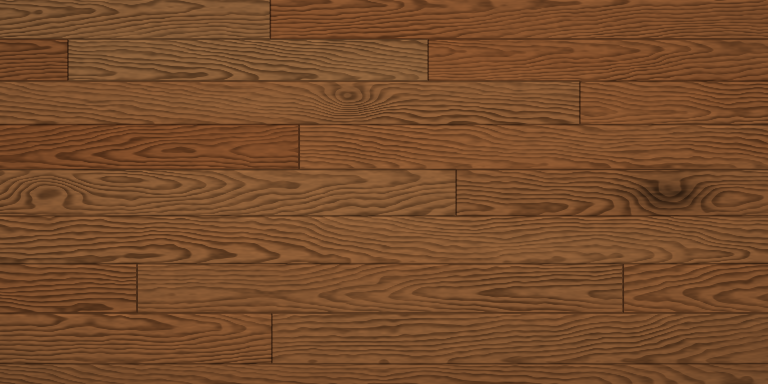
This texture is drawn by a Shadertoy shader. Its source:

```glsl
const vec3 COOL_WOOD = vec3(0.540, 0.374, 0.228);
const vec3 WARM_WOOD = vec3(0.515, 0.307, 0.165);
const vec3 LATE_WOOD = vec3(0.66, 0.63, 0.59);   // tint of the dark rings
const vec3 SEAM_TINT = vec3(0.52, 0.48, 0.44);
const float FIRST_SEAM = 0.1016;   // top seam, measured from the top edge
const float ROW_HEIGHT = 0.1075;   // height of a row at the top seam
const float ROW_GROWTH = 0.0019;   // rows widen towards the bottom
const float SEAM_WIDTH = 0.0013;
const float ARCH_RINGS = 10.0;     // rings across a plank
const float RINGS_ALONG = 6.0;     // rings per unit of length
const float PORE_DEPTH = 0.24;

// Per row: first joint, plank length, warmth of odd and even planks
const vec4 ROWS[9] = vec4[9](
    vec4(0.704, 2.20, 0.10, 0.85), vec4(0.177, 0.938, 0.85, 0.05),
    vec4(1.510, 2.20, 0.45, 0.75), vec4(0.779, 2.20, 1.00, 0.65),
    vec4(1.188, 2.20, 0.35, 0.50), vec4(-0.10, 2.30, 0.40, 0.40),
    vec4(0.357, 1.266, 0.65, 0.50), vec4(0.708, 2.20, 0.55, 0.45),
    vec4(-0.10, 2.30, 0.50, 0.50));

// Knots: position along, position in rows, radius, darkness
const vec4 KNOTS[3] = vec4[3](
    vec4(1.74, 3.55, 0.10, 0.38), vec4(0.12, 3.42, 0.09, 0.05),
    vec4(0.91, 1.45, 0.07, 0.10));

float hash(vec2 p) {
    vec3 q = fract(vec3(p.xyx) * 0.1031);
    q += dot(q, q.yzx + 33.33);
    return fract((q.x + q.y) * q.z);
}

float noise(vec2 p) {
    vec2 i = floor(p), f = fract(p);
    f = f * f * (3.0 - 2.0 * f);
    return mix(mix(hash(i), hash(i + vec2(1, 0)), f.x),
               mix(hash(i + vec2(0, 1)), hash(i + vec2(1, 1)), f.x), f.y);
}

float edgeDistance(float cell) {
    return 0.5 - abs(fract(cell) - 0.5);
}

float lineMask(float d, float width, float pixel) {
    return 1.0 - smoothstep(max(width - pixel, 0.0), width + pixel, d);
}

// Ring height field: arches along the plank, bent by slow noise
float ringField(vec2 p, vec2 seed) {
    float pick = hash(seed);
    float centre = (hash(seed + 7.3) - 0.5) * 0.9;
    centre += 0.3 * (noise(vec2(p.x * 1.6, pick * 90.0)) - 0.5);
    float across = p.y - centre;
    float direction = pick < 0.5 ? -1.0 : 1.0;
    vec2 shift = seed * 17.0 + 40.0;
    float h = RINGS_ALONG * direction * p.x;
    h += ARCH_RINGS * sqrt(across * across + 0.012);
    h += 4.5 * noise(vec2(p.x * 2.6, p.y * 0.9) + shift);
    h += 1.3 * noise(vec2(p.x * 9.0, p.y * 3.5) + shift);
    return h + 0.35 * noise(vec2(p.x * 38.0, p.y * 9.0) + shift);
}

void mainImage(out vec4 fragColor, in vec2 fragCoord) {
    float pixel = 1.0 / iResolution.y;
    vec2 p = fragCoord * pixel;

    // Rows of gently growing height, then planks within each row
    float rowSize = sqrt(ROW_HEIGHT * ROW_HEIGHT
                  + 4.0 * ROW_GROWTH * (1.0 - p.y - FIRST_SEAM));
    float rowPos = (rowSize - ROW_HEIGHT) / (2.0 * ROW_GROWTH);
    float row = floor(rowPos);
    vec4 rowPlan = ROWS[clamp(int(row) + 1, 0, 8)];
    float along = (p.x - rowPlan.x) / rowPlan.y;
    float plank = floor(along);
    vec2 seed = vec2(plank + 5.0, row + 3.0);
    vec2 local = vec2(p.x, fract(rowPos) - 0.5);

    // Knots swell the rings and darken the wood
    float rings = ringField(local, seed);
    float knotShade = 0.0;
    for (int i = 0; i < 3; i++) {
        vec4 knot = KNOTS[i];
        vec2 d = vec2((p.x - knot.x) / knot.z, (rowPos - knot.y) / 0.32);
        float swell = floor(knot.y) == row ? exp(-dot(d, d)) : 0.0;
        rings += 5.0 * swell;
        knotShade += knot.w * swell;
    }

    // Late wood: slow rise, sharp fall, fading where rings get too fine
    float f = fract(rings);
    float late = smoothstep(0.25, 0.8, f) * (1.0 - smoothstep(0.86, 1.0, f));
    late = mix(late, 0.38, smoothstep(0.45, 1.1, fwidth(rings)));
    float strength = 0.45 + 0.65 * noise(vec2(p.x * 3.0, rowPos * 1.7) + seed * 9.0);

    // Pores: short, thin streaks, denser in the late wood
    float streak = noise(vec2(p.x * 34.0, p.y * 190.0));
    float fine = noise(vec2(p.x * 85.0, p.y * 260.0) + 31.0);
    float pores = (0.6 * streak + 0.4 * fine - 0.5) * (0.7 + 0.6 * late);

    // Wood colour
    float warmth = mod(plank, 2.0) > 0.5 ? rowPlan.z : rowPlan.w;
    warmth += 0.25 * (noise(vec2(p.x * 2.0, rowPos * 2.0) + 60.0) - 0.5);
    vec3 color = mix(COOL_WOOD, WARM_WOOD, clamp(warmth, 0.0, 1.0));
    color *= mix(vec3(1.0), LATE_WOOD, late * strength);
    color *= 1.0 - PORE_DEPTH * pores;
    color *= 0.96 + 0.08 * hash(seed + 2.7);
    color *= 1.0 - knotShade * (0.7 + 0.6 * streak);

    // Soft light, strongest in the middle
    vec2 fromCentre = fragCoord / iResolution.xy - vec2(0.48, 0.56);
    color *= 1.04 - 0.30 * dot(fromCentre, fromCentre);

    // Seams, end joints and the pale bevel below each seam
    float seam = lineMask(edgeDistance(rowPos) * rowSize, SEAM_WIDTH, pixel);
    float joint = lineMask(edgeDistance(along) * rowPlan.y, SEAM_WIDTH, pixel);
    float bevel = lineMask(abs(fract(rowPos) * rowSize - 0.006), SEAM_WIDTH, pixel);
    color *= 1.0 + 0.10 * bevel * noise(vec2(p.x * 5.0, row * 3.0));
    color *= mix(vec3(1.0), SEAM_TINT, max(0.75 * seam, joint));
    fragColor = vec4(color, 1.0);
}
```
